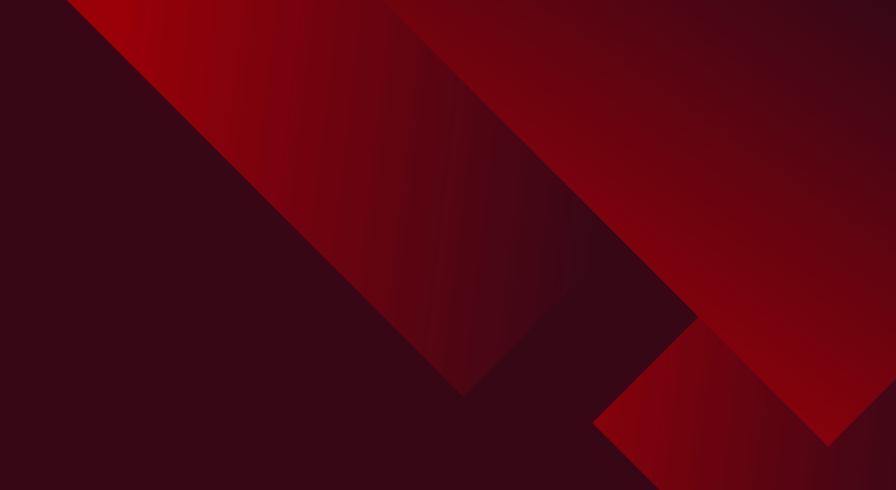
Write a Shadertoy shader that draws this background.

```glsl
// Dark maroon backdrop with three overlapping diagonal red bands.

#define DARK vec3(0.217, 0.027, 0.088)
#define BRIGHT vec3(0.605, 0.0, 0.03)
#define UPPER_CORNER vec2(0.945, 0.191)
#define FRONT_CORNER vec2(1.690, 0.089)
#define LOWER_CORNER vec2(1.209, 0.137)
#define STEEP_AXIS vec2(1.0, -0.12)
#define SLOPED_AXIS vec2(0.57, 0.82)
#define RIPPLE_FREQ 105.0
#define RIPPLE_AMOUNT 0.012

// Coverage of a right-angled corner whose arms run along both diagonals.
// side = 1 lets the band run up-left, side = -1 lets it run down-right.
float bandMask(vec2 p, vec2 corner, float side) {
    vec2 d = p - corner;
    float across = (d.x + d.y) * 0.70711;
    float along = (d.y - d.x) * 0.70711 * side;
    float pixel = 1.0 / iResolution.y;
    return smoothstep(-0.7 * pixel, 0.7 * pixel, min(across, along));
}

// Linear falloff from 1 at start to 0 at end.
float fade(float t, float start, float end) {
    return 1.0 - clamp((t - start) / (end - start), 0.0, 1.0);
}

vec3 ramp(float heat) {
    return mix(DARK, BRIGHT, clamp(heat, 0.0, 1.0));
}

void mainImage(out vec4 fragColor, in vec2 fragCoord) {
    vec2 p = fragCoord / iResolution.y;

    // Gradient positions and a faint streak pattern
    float steep = dot(p, STEEP_AXIS);
    float sloped = dot(p, SLOPED_AXIS);
    float ripple = RIPPLE_AMOUNT * sin(steep * RIPPLE_FREQ);

    // Heat of each band
    float upperFade = fade(steep, 0.118, 1.154);
    float upperHeat = upperFade + ripple * smoothstep(0.0, 0.2, upperFade);
    float lowerHeat = mix(0.08, 0.79, fade(steep, 1.19, 1.829)) + ripple;
    float frontHeat = 0.79 * fade(sloped, 1.035, 1.84);

    // Layers from back to front
    vec3 color = DARK;
    color = mix(color, ramp(upperHeat), bandMask(p, UPPER_CORNER, 1.0));
    color = mix(color, ramp(lowerHeat), bandMask(p, LOWER_CORNER, -1.0));
    color = mix(color, ramp(frontHeat), bandMask(p, FRONT_CORNER, 1.0));

    fragColor = vec4(color, 1.0);
}
```
